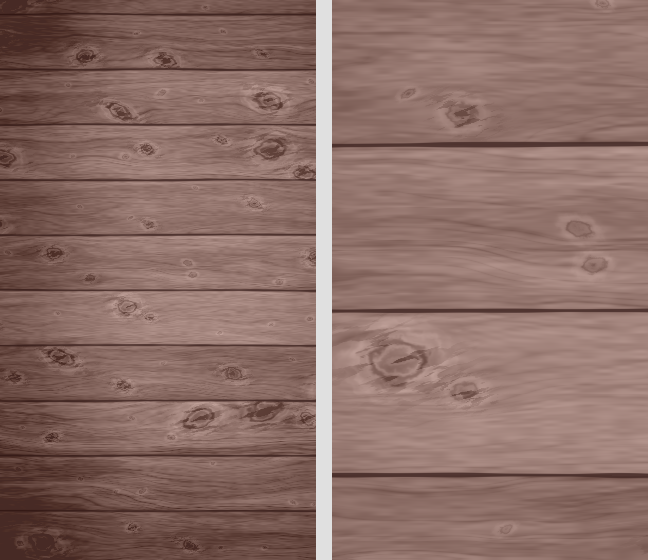
Left: the whole. Right: its middle third, enlarged.
This texture is drawn by a Shadertoy shader. Its source:

```glsl
#define PLANK 0.0986        // board height, in canvas heights
#define FIRST_SEAM 0.0872   // height of the lowest seam
#define SEAM_WIDTH 0.011    // half width, in boards
#define KNOTS 7
#define KNOT_SPACING 0.92
#define KNOT_DEPTH 0.8
#define BAND_DEPTH 0.10
#define LINE_DEPTH 0.085
#define FIBRE_DEPTH 0.11
#define WOOD vec3(0.51, 0.39, 0.36)
#define SEAM_COLOUR vec3(0.25, 0.145, 0.13)

float hash(vec2 p) {
    return fract(sin(dot(p, vec2(127.1, 311.7))) * 43758.5453);
}

float noise(vec2 p) {
    vec2 i = floor(p), f = fract(p);
    f = f * f * (3.0 - 2.0 * f);
    return mix(mix(hash(i), hash(i + vec2(1, 0)), f.x),
               mix(hash(i + vec2(0, 1)), hash(i + vec2(1, 1)), f.x), f.y);
}

float fbm(vec2 p) {
    float sum = 0.0, gain = 0.5;
    for (int i = 0; i < 4; i++) {
        sum += gain * noise(p);
        p = p * 2.03 + 17.3;
        gain *= 0.5;
    }
    return sum;
}

// Shades the knots of one board and bends the grain around them.
float knots(vec2 p, float row, inout vec2 grainPos) {
    float shade = 0.0;
    for (int i = 0; i < KNOTS; i++) {
        vec2 id = vec2(float(i) + 3.0, row * 7.0 + 2.0);
        float pick = hash(id);
        float radius = mix(0.03, 0.24, pow(pick, 4.0));
        vec2 centre = vec2((float(i) + hash(id + 31.0)) * KNOT_SPACING - 0.2,
                           mix(0.12, 0.88, hash(id + 57.0)));
        vec2 d = p - centre;
        vec2 flow = d * vec2(0.35, 1.0) / radius;
        grainPos.y -= 0.75 * d.y * exp(-0.3 * dot(flow, flow));

        // Tilted, uneven oval with thin rings, a rim and a pale halo
        d.x = 0.75 * d.x + d.y * (hash(id + 83.0) - 0.5);
        float q = length(d) / radius;
        q += 0.8 * (fbm(d / radius * 1.8 + id * 5.0) - 0.47);
        float strength = KNOT_DEPTH * mix(0.6, 1.0, pick);
        float rings = pow(abs(sin(q * 8.0)), 3.0) - 0.5;
        rings *= exp(-q * q * 0.6) * smoothstep(0.05, 0.12, radius);
        shade += strength * (0.09 * exp(-4.0 * (q - 1.3) * (q - 1.3))
               - 0.17 * exp(-14.0 * q * q)
               - 0.12 * exp(-40.0 * (q - 0.8) * (q - 0.8)) + 0.13 * rings);

        // Torn dark fibres beside some knots
        vec2 along = vec2(d.x + d.y, d.y - 0.5 * d.x) / radius;
        float tear = smoothstep(0.52, 0.6, fbm(along * vec2(0.8, 3.2) + id));
        shade -= 0.2 * KNOT_DEPTH * tear * exp(-0.25 * dot(along, along)) * step(0.62, pick);
    }
    return shade;
}

// Thin dark lines along the contours of a field, broken into long strokes.
float strokes(float field, float x, float seed) {
    float line = pow(1.0 - abs(sin(field * 3.14159)), 2.5);
    float presence = noise(vec2(x * 0.8 + seed, floor(field + 0.5) * 3.7));
    return line * smoothstep(0.25, 0.75, presence);
}

// Growth lines along the board, pointed figure and fine fibres.
float grain(vec2 p, float row) {
    float seed = row * 13.7;
    float figure = fbm(vec2(p.x * 0.32 + seed, p.y * 1.1 + seed));
    float sway = 0.12 * noise(vec2(p.x * 3.0, p.y * 6.0 + seed));
    float field = p.y * 7.0 + figure * 6.0 + sway;
    float bands = noise(vec2(field * 1.3 + seed, p.x * 0.2)) - 0.5;
    float lines = strokes(field * 1.4, p.x, seed)
                + 0.6 * strokes(field * 2.7 + 0.4, p.x * 1.6, seed + 5.0);
    float fibres = fbm(vec2(p.x * 1.1 + seed, p.y * 24.0 + figure * 8.0)) - 0.47;
    float pores = noise(vec2(p.x * 9.0, p.y * 52.0 + seed)) - 0.5;
    float contrast = mix(0.6, 1.3, hash(vec2(row, 4.0)));

    // Long dark streaks with ragged, crisp borders
    float streak = fbm(vec2(p.x * 0.5 - seed, p.y * 3.2 + seed)) + 0.5 * fibres;
    return BAND_DEPTH * contrast * bands
         - LINE_DEPTH * contrast * (lines - 0.2)
         - 0.065 * contrast * smoothstep(0.53, 0.62, streak)
         + FIBRE_DEPTH * fibres + 0.07 * pores;
}

// Light falls right of the middle and fades to the left, top and bottom.
float lighting(vec2 uv) {
    float left = 1.0 - smoothstep(-0.06, 0.48, uv.x);
    float right = smoothstep(0.75, 1.1, uv.x);
    float rise = (uv.y - 0.53) * 2.0;
    return 0.11 - 0.19 * left - 0.06 * right - 0.18 * rise * rise;
}

void mainImage(out vec4 fragColor, in vec2 fragCoord) {
    vec2 uv = fragCoord / iResolution.xy;
    vec2 board = (fragCoord / iResolution.y - vec2(0.0, FIRST_SEAM)) / PLANK;
    float pixel = 1.0 / (iResolution.y * PLANK);

    // Seams sway slightly along their length
    board.y += 0.02 * (noise(vec2(board.x * 0.7, floor(board.y + 0.5) * 9.0)) - 0.5);
    float row = floor(board.y) + 1.0;
    vec2 p = vec2(board.x, fract(board.y));

    vec2 grainPos = p;
    float shade = knots(p, row, grainPos);
    shade += grain(grainPos, row);
    shade += 0.06 * (hash(vec2(row, 19.0)) - 0.5);

    // Worn board edges: shadow at the seam, pale lip on the board below it
    float edge = min(p.y, 1.0 - p.y);
    shade -= 0.06 * exp(-edge * 25.0);
    shade += 0.05 * exp(-pow((p.y - 0.95) * 45.0, 2.0));

    // Dark areas keep a floor
    shade = max(shade, -0.2) + lighting(uv);
    vec3 wood = max(WOOD + shade, vec3(0.28, 0.165, 0.145));

    float width = SEAM_WIDTH * mix(0.6, 1.4, noise(vec2(board.x * 3.0, floor(board.y + 0.5))));
    float seam = 1.0 - smoothstep(width - 0.5 * pixel, width + pixel, edge);
    vec3 colour = mix(wood, SEAM_COLOUR + 0.3 * lighting(uv), 0.88 * seam);
    fragColor = vec4(clamp(colour, 0.0, 1.0), 1.0);
}
```
